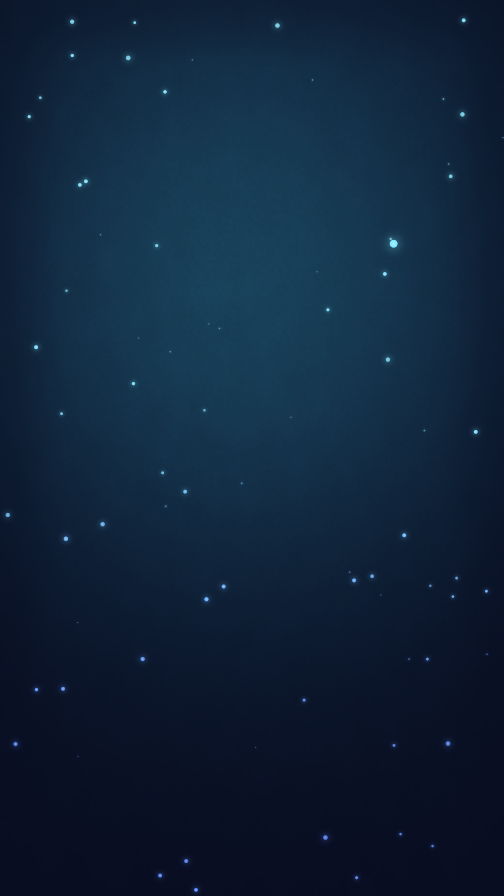
Give the GLSL for this background, as a WebGL 2 fragment shader.

```glsl
#version 300 es
precision highp float;
// Night sky: a teal glow above the centre fades into navy at the rim and base.
// An uneven Gaussian lights the sky, gradient noise mottles it, and a loop
// scatters small soft stars that turn from cyan (top) to blue (bottom).
uniform vec2 u_resolution;
out vec4 fragColor;

const vec3 NIGHT = vec3(0.032, 0.049, 0.127);
const vec3 GLOW = vec3(0.097, 0.255, 0.355);
const vec2 GLOW_CENTRE = vec2(0.48, 0.69);   // fractions of the canvas
const float GLOW_WIDTH = 0.56;
const float GLOW_RISE = 0.38;                // reach above the centre
const float GLOW_FALL = 0.36;                // reach below the centre
const float RIM_WIDTH = 0.14;
const float RIM_DARKNESS = 0.28;

const float MOTTLE = 0.09;
const float GRAIN = 0.05;

const int STAR_COUNT = 76;
const float STAR_MIN = 0.0012;               // radii in canvas widths
const float STAR_MAX = 0.0050;
const float LEAD_RADIUS = 0.0080;
const vec2 LEAD_STAR = vec2(0.781, 0.728);
const vec3 STAR_HIGH = vec3(0.50, 0.90, 1.00);
const vec3 STAR_LOW = vec3(0.32, 0.50, 0.98);
const float HALO = 0.22;

vec2 hash2(vec2 p) {
    vec3 q = fract(p.xyx * vec3(0.1031, 0.1030, 0.0973));
    q += dot(q, q.yzx + 33.33);
    return fract((q.xx + q.yz) * q.zy);
}

float gradientAt(vec2 cell, vec2 corner, vec2 f) {
    return dot(hash2(cell + corner) * 2.0 - 1.0, f - corner);
}

float gradientNoise(vec2 p) {
    vec2 cell = floor(p), f = p - cell;
    vec2 w = f * f * f * (f * (f * 6.0 - 15.0) + 10.0);
    float low = mix(gradientAt(cell, vec2(0, 0), f), gradientAt(cell, vec2(1, 0), f), w.x);
    float high = mix(gradientAt(cell, vec2(0, 1), f), gradientAt(cell, vec2(1, 1), f), w.x);
    return mix(low, high, w.y);
}

float fbm(vec2 p) {
    float sum = 0.0, amplitude = 0.5;
    for (int i = 0; i < 4; i++) {
        sum += amplitude * gradientNoise(p);
        p = mat2(1.6, 1.2, -1.2, 1.6) * p + 17.3;
        amplitude *= 0.6;
    }
    return sum;
}

// Amount of sky light, 0 in the dark base to 1 at the heart of the glow
float skyLight(vec2 uv) {
    vec2 d = uv - GLOW_CENTRE;
    d /= vec2(GLOW_WIDTH, d.y > 0.0 ? GLOW_RISE : GLOW_FALL);
    vec2 rim = smoothstep(vec2(0.0), vec2(RIM_WIDTH, 0.6 * RIM_WIDTH), min(uv, 1.0 - uv));
    return exp(-dot(d, d)) * mix(1.0 - RIM_DARKNESS, 1.0, rim.x * rim.y);
}

// Soft disc with a faint halo
float starShape(float dist, float radius, float pixel) {
    float disc = 1.0 - smoothstep(radius - 0.7 * pixel, radius + 0.7 * pixel, dist);
    float reach = dist / (2.0 * radius);
    return max(disc, HALO * exp(-reach * reach));
}

void main() {
    vec2 uv = gl_FragCoord.xy / u_resolution;
    float aspect = u_resolution.y / u_resolution.x;
    vec2 p = vec2(uv.x, uv.y * aspect);
    float pixel = 1.0 / u_resolution.x;

    // Sky with a worn, mottled surface
    vec3 colour = mix(NIGHT, GLOW, skyLight(uv));
    float texture_ = MOTTLE * fbm(p * vec2(16.0, 12.0)) + GRAIN * gradientNoise(p * 130.0);
    colour *= 1.0 + texture_;

    // Stars: an even sequence loosened by random offsets; the first one leads
    for (int i = 0; i < STAR_COUNT; i++) {
        float n = float(i);
        vec2 place = fract(n * vec2(0.7549, 0.5698) + 0.4 * hash2(vec2(n, 7.0)));
        vec2 trait = hash2(vec2(n, 41.0));
        float radius = mix(STAR_MIN, STAR_MAX, trait.x);
        float brightness = mix(0.45, 1.0, smoothstep(0.0, 0.6, trait.x)) * mix(0.8, 1.0, trait.y);
        if (i == 0) {
            place = LEAD_STAR;
            radius = LEAD_RADIUS;
            brightness = 1.0;
        }
        float dist = length(p - place * vec2(1.0, aspect));
        vec3 tint = mix(STAR_LOW, STAR_HIGH, smoothstep(0.1, 0.65, place.y));
        tint = mix(tint, vec3(0.85, 0.98, 1.0), 0.4 * (1.0 - smoothstep(0.0, radius, dist)));
        colour = mix(colour, tint, brightness * starShape(dist, radius, pixel));
    }

    fragColor = vec4(colour, 1.0);
}
```
